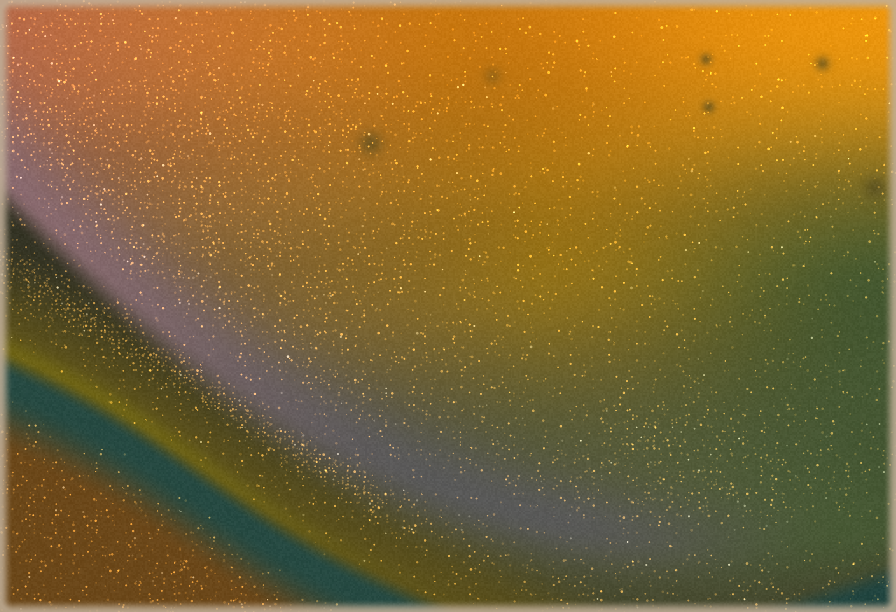
Give the GLSL for this background, as a WebGL 2 fragment shader.

```glsl
#version 300 es
precision highp float;
// Amber and teal liquid film with curved soft bands, gold dust and a pale frame.

#define DUST_LAYERS 3
#define DUST_CELLS 80.0
#define DUST_RADIUS 0.0023
#define DUST_GLOW 0.85
#define GRAIN 0.035
#define FRAME_WIDTH 0.021
#define MOTTLE 0.025

uniform vec2 u_resolution;
out vec4 outColor;

vec3 hash3(vec2 p) {
  vec3 q = fract(vec3(p.xyx) * vec3(0.1031, 0.1030, 0.0973));
  q += dot(q, q.yxz + 33.33);
  return fract((q.xxy + q.yzz) * q.zyx);
}

float bell(float d, float width) {
  return exp(-d * d / (width * width));
}

// Falls smoothly from 1 at lo to 0 at hi.
float fall(float lo, float hi, float v) {
  return 1.0 - smoothstep(lo, hi, v);
}

vec3 threeStops(vec3 a, vec3 b, vec3 c, float middle, float x) {
  vec3 left = mix(a, b, clamp(x / middle, 0.0, 1.0));
  return mix(left, c, smoothstep(middle, 1.0, x));
}

// Height of the mauve crest and of the lower green rim.
float crestHeight(float x) {
  return 0.118 + 0.94 * (x - 0.8) * (x - 0.8);
}
float rimHeight(float x) {
  return 0.432 - 0.85 * x + 0.012 * sin(14.0 * x);
}

// Broad colour field above the crest.
vec3 amberField(vec2 p) {
  vec3 top = threeStops(vec3(0.73, 0.42, 0.29), vec3(0.79, 0.47, 0.06),
                        vec3(0.95, 0.60, 0.05), 0.5, p.x);
  vec3 mid = threeStops(vec3(0.46, 0.35, 0.30), vec3(0.57, 0.44, 0.09),
                        vec3(0.27, 0.35, 0.19), 0.6, p.x);
  vec3 low = threeStops(vec3(0.42, 0.36, 0.34), vec3(0.34, 0.35, 0.22),
                        vec3(0.27, 0.34, 0.20), 0.6, p.x);
  vec3 color = mix(low, mid, smoothstep(0.25, 0.60, p.y));
  color = mix(color, top, smoothstep(0.52, 0.98, p.y));
  float wave = sin(9.0 * p.x + 4.0 * sin(5.0 * p.y)) * sin(11.0 * p.y + 3.0 * p.x);
  return color * (1.0 + MOTTLE * wave);
}

float spot(vec2 p, vec2 center, float radius) {
  vec2 d = (p - center) * vec2(1.46, 1.0);
  return exp(-dot(d, d) / (radius * radius));
}

float dustDensity(vec2 p, float crest, float rim) {
  float field = mix(0.30, 0.07, smoothstep(0.0, 0.75, p.x));
  field *= 1.0 - 0.5 * smoothstep(0.75, 1.0, p.y);
  field += 0.16 * bell(length((p - vec2(0.76, 0.20)) * vec2(1.0, 1.3)), 0.17);
  field *= 1.0 - 0.75 * bell(crest, 0.04);
  float stream = bell(p.y - 0.572 + 0.9 * p.x, 0.036) * fall(0.34, 0.52, p.x);
  float basin = 0.16 * fall(-0.16, -0.06, rim);
  float under = 0.08 * smoothstep(-0.02, 0.03, rim) + 0.65 * stream + basin;
  return mix(under, field, smoothstep(-0.06, 0.0, crest + 0.25 * smoothstep(0.45, 0.65, p.x)));
}

// Scattered flecks: one candidate per cell in each layer.
vec3 goldDust(vec2 q, float density, float pixel) {
  vec3 light = vec3(0.0);
  for (int i = 0; i < DUST_LAYERS; i++) {
    float layer = float(i);
    float cells = DUST_CELLS * (1.0 + 0.37 * layer);
    vec2 g = q * cells + 17.3 * layer;
    vec3 place = hash3(floor(g) + 41.0 * layer);
    vec3 kind = hash3(floor(g) + 113.0 + 29.0 * layer);
    float d = length(fract(g) - mix(vec2(0.25), vec2(0.75), place.xy)) / cells;
    float radius = DUST_RADIUS * mix(0.55, 1.0, kind.x) / (1.0 + 0.15 * layer);
    float fleck = fall(radius - 0.5 * pixel, radius + 0.5 * pixel, d);
    fleck *= step(place.z, density) * mix(0.18, 0.75, kind.y * kind.y);
    vec3 tint = mix(vec3(0.92, 0.62, 0.24), vec3(0.95, 0.90, 0.80), step(0.96, kind.z));
    light += tint * fleck;
  }
  return light * DUST_GLOW;
}

void main() {
  vec2 p = gl_FragCoord.xy / u_resolution;
  float aspect = u_resolution.x / u_resolution.y;
  vec2 q = vec2(p.x * aspect, p.y);
  float slope = 1.88 * (p.x - 0.8);
  float crest = (p.y - crestHeight(p.x)) / sqrt(1.0 + slope * slope);
  float rim = p.y - rimHeight(p.x);

  // Amber field, dark blemishes and the mauve crest.
  vec3 color = amberField(p);
  float blemish = spot(p, vec2(0.414, 0.766), 0.018) + spot(p, vec2(0.788, 0.903), 0.010)
    + spot(p, vec2(0.918, 0.896), 0.012) + spot(p, vec2(0.791, 0.825), 0.010)
    + spot(p, vec2(0.977, 0.693), 0.018) + 0.5 * spot(p, vec2(0.55, 0.876), 0.014);
  color = mix(color, vec3(0.32, 0.29, 0.13), 0.6 * min(blemish, 1.0));
  vec3 mauve = mix(vec3(0.54, 0.42, 0.45), vec3(0.35, 0.35, 0.36), smoothstep(0.0, 0.5, p.x));
  color = mix(color, mauve, 0.9 * bell(crest, 0.075) * fall(0.6, 0.95, p.x));

  // Shadowed olive valley below the crest.
  vec3 shade = mix(vec3(0.20, 0.20, 0.14), vec3(0.27, 0.28, 0.18), smoothstep(0.1, 0.6, p.x));
  vec3 valley = mix(shade, vec3(0.35, 0.31, 0.11), fall(0.02, 0.20, rim));
  float softness = mix(0.038, 0.13, smoothstep(0.0, 0.65, p.x));
  color = mix(color, valley, fall(-softness, 0.0, crest));

  // Green rim, teal channel and brown basin.
  color = mix(color, vec3(0.45, 0.41, 0.08), 0.8 * bell(rim, 0.024) * fall(0.1, 0.6, p.x));
  color = mix(color, vec3(0.15, 0.29, 0.26), fall(-0.04, 0.0, rim));
  color = mix(color, vec3(0.42, 0.28, 0.10), fall(-0.17, -0.06, rim));
  float corner = p.y - 0.017 - 0.5 * (p.x - 0.885);
  color = mix(color, vec3(0.13, 0.27, 0.25), fall(-0.03, 0.015, corner));

  // Dust, fine grain and the pale frame.
  color += goldDust(q, dustDensity(p, crest, rim), 1.0 / u_resolution.y);
  color += GRAIN * (hash3(floor(q * 350.0)).x - 0.5);
  vec2 border = min(q, vec2(aspect, 1.0) - q);
  float inset = FRAME_WIDTH - length(max(FRAME_WIDTH - border, 0.0));
  color = mix(color, vec3(0.76, 0.69, 0.60), 0.85 * fall(0.0, FRAME_WIDTH, inset));
  outColor = vec4(clamp(color, 0.0, 1.0), 1.0);
}
```
